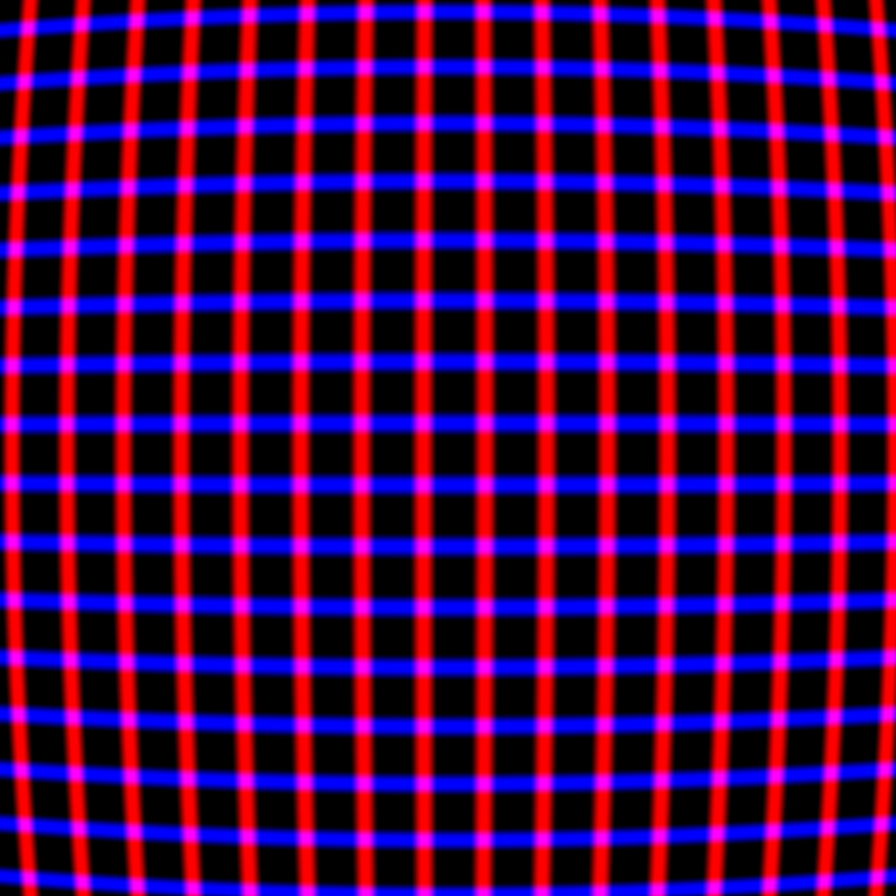
Reproduce this pattern procedurally as a WebGL 1 fragment shader.

```glsl
precision highp float;

// Soft red vertical and blue horizontal lines on black, adding to magenta
// where they cross. A radial barrel warp bows the even grid outward, then
// the distance to the nearest whole grid coordinate shapes each glowing line.

uniform vec2 u_resolution;

// Scales points up with their squared radius, so cells shrink toward the rim.
vec2 barrelWarp(vec2 p) {
  return p * (1.0 + 0.05 * dot(p, p));
}

// Distance, in cells, to the nearest line on each axis.
vec2 lineDistance(vec2 grid) {
  return abs(fract(grid + 0.5) - 0.5);
}

void main() {
  // Centred coordinates, -1 to 1 across the canvas.
  vec2 p = 2.0 * gl_FragCoord.xy / u_resolution - 1.0;

  // About 14.5 cells across the flat grid, shifted off the centre.
  vec2 grid = barrelWarp(p) * 7.26 + vec2(0.4, -0.4);

  // Narrow bright core with a wide soft falloff.
  vec2 glow = 1.0 - smoothstep(0.037, 0.237, lineDistance(grid));

  gl_FragColor = vec4(glow.x, 0.0, glow.y, 1.0);
}
```
